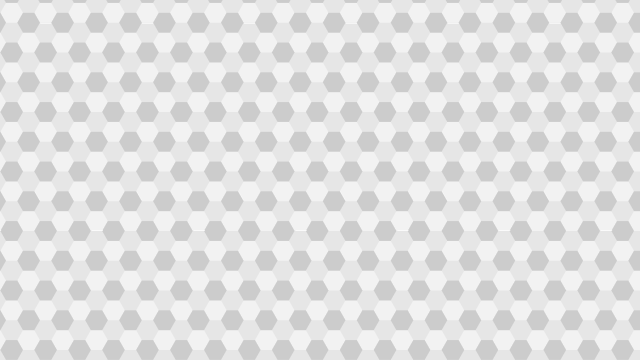
Reproduce this pattern procedurally as a WebGL 2 fragment shader.

```glsl
#version 300 es
precision highp float;
// Honeycomb of flat-topped hexagons in three pale greys, with faint white seams.
uniform vec2 u_resolution;
out vec4 fragColor;

const vec2 RADIUS = vec2(0.03143, 0.03181); // hexagon radius in canvas heights
const float ROOT3 = 1.7320508;

// Signed distance to a flat-topped hexagon of radius 1
float hexagon(vec2 p) {
    p = abs(p);
    return max(p.y, dot(p, vec2(0.5 * ROOT3, 0.5))) - 0.5 * ROOT3;
}

// Nearest hexagon of one tone: a rectangular lattice plus its centred copy
float toneLattice(vec2 p) {
    vec2 cell = vec2(3.0, 3.0 * ROOT3);
    vec2 a = mod(p + 0.5 * cell, cell) - 0.5 * cell;
    vec2 b = mod(p, cell) - 0.5 * cell;
    return min(hexagon(a), hexagon(b));
}

// Offset from the nearest seam centre, in radii; seams recur every third hexagon
vec2 seamOffset(vec2 uv, vec2 first) {
    vec2 d = (uv - first) / RADIUS;
    d.x = mod(d.x + 4.5, 9.0) - 4.5;
    return d;
}

float coverage(float d, float pixel) {
    return clamp(0.5 - d / pixel, 0.0, 1.0);
}

// Short horizontal stroke
float dash(vec2 d, float pixel) {
    vec2 e = abs(d) - vec2(0.48, 0.035);
    return coverage(max(e.x, e.y), pixel);
}

void main() {
    vec2 uv = gl_FragCoord.xy / u_resolution.y;
    float pixel = 1.0 / (u_resolution.y * RADIUS.x);
    vec2 p = (uv - vec2(0.0324, 0.0278)) / RADIUS;

    // Three interlocking tones
    vec3 color = vec3(0.902);
    color = mix(color, vec3(0.949), coverage(toneLattice(p + vec2(0.0, ROOT3)), pixel));
    color = mix(color, vec3(0.800), coverage(toneLattice(p), pixel));

    // White seams along the lower edges of some light hexagons
    float seam = max(dash(seamOffset(uv, vec2(0.2709, 0.3595)), pixel),
                     dash(seamOffset(uv, vec2(0.1273, 0.9352)), pixel));

    // Fainter seams on the lower slanted sides of one row
    vec2 side = seamOffset(uv, vec2(0.1273, 0.4700));
    float sideSeam = coverage(max(abs(hexagon(side)) - 0.03, abs(side.y + 0.42) - 0.36), pixel);
    seam = max(seam, 0.4 * sideSeam);

    fragColor = vec4(mix(color, vec3(1.0), 0.8 * seam), 1.0);
}
```
